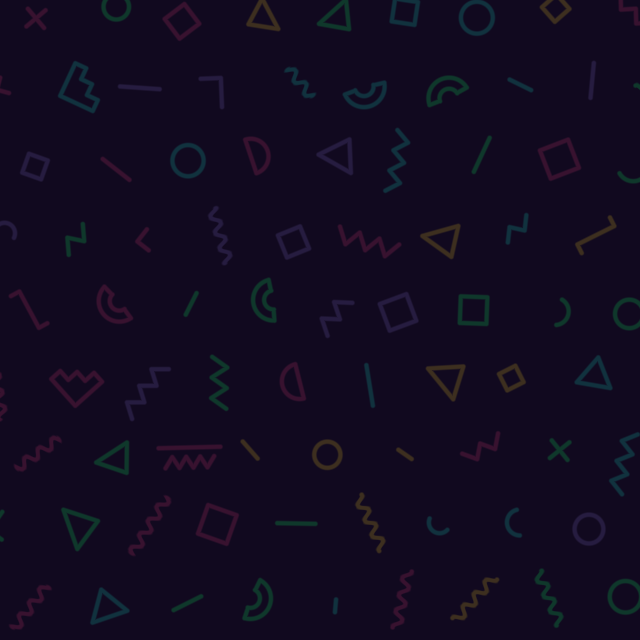
Reproduce this pattern procedurally as a three.js fragment shader.

```glsl
// Dim outlined confetti (rings, waves, zigzags, dashes, stairs) on dark violet.
// A staggered, jittered grid places one randomly turned shape per cell; each
// shape is a distance to a thin line, drawn as a soft round-capped stroke.
#define CELLS 8.7     // cells across the canvas
#define STROKE 0.030  // half line width, in cells
#define SOFT 0.015    // edge softness, in cells
#define JITTER 0.22   // full range of the random shift, in cells
#define BACKGROUND vec3(0.067, 0.036, 0.122)
#define TEAL vec3(0.065, 0.195, 0.245)
#define PINK vec3(0.220, 0.070, 0.185)
#define PURPLE vec3(0.150, 0.110, 0.250)
#define YELLOW vec3(0.240, 0.185, 0.120)
#define GREEN vec3(0.060, 0.220, 0.170)
#define PI 3.14159265

varying vec2 vUv;

float hash(vec2 cell, float salt) {
  vec3 q = fract(vec3(cell, salt) * vec3(0.1031, 0.1137, 0.0973) + 0.37);
  q += dot(q, q.yzx + 33.33);
  return fract((q.x + q.y) * q.z);
}

float segment(vec2 p, vec2 a, vec2 b) {
  vec2 ab = b - a;
  return length(p - a - ab * clamp(dot(p - a, ab) / dot(ab, ab), 0.0, 1.0));
}

// Arc around +y, open to halfAngle on each side; PI gives a ring.
float arc(vec2 p, float radius, float halfAngle) {
  float a = clamp(atan(p.x, p.y + 1e-5), -halfAngle, halfAngle);
  return length(p - radius * vec2(sin(a), cos(a)));
}

float square(vec2 p, float halfSide) {
  vec2 q = abs(p) - halfSide;
  return abs(length(max(q, 0.0)) + min(max(q.x, q.y), 0.0));
}

float triangle(vec2 p, float width, float top, float lean) {
  vec2 a = vec2(-width, -0.18), b = vec2(width, -0.18), c = vec2(lean, top);
  return min(segment(p, a, b), min(segment(p, b, c), segment(p, c, a)));
}

float wave(vec2 p, float halfLength) {
  float x = clamp(p.x, -halfLength, halfLength);
  float slope = 1.5 * cos(x * 28.0);
  float dy = (p.y - 0.054 * sin(x * 28.0)) / sqrt(1.0 + slope * slope);
  return length(vec2(p.x - x, dy));
}

// Open zigzag of count strokes along x, starting at the low side.
float zigzag(vec2 p, float count, float stepX, float height) {
  float d = 9.0;
  vec2 a = vec2(-0.5 * count * stepX, -height);
  for (int i = 0; i < 8; i++) {
    if (float(i) >= count) break;
    vec2 b = vec2(a.x + stepX, -a.y);
    d = min(d, segment(p, a, b));
    a = b;
  }
  return d;
}

// Distance to the line work of one shape; kind 0..29, size 0..1.
float shape(vec2 p, float kind, float size, float vary) {
  vec2 m = vec2(abs(p.x), p.y);
  if (kind < 3.0) return arc(p, mix(0.17, 0.225, size), PI);
  if (kind < 5.0) return square(p, mix(0.12, 0.21, size));
  if (kind < 8.0) return triangle(p, mix(0.19, 0.25, size), mix(0.18, 0.30, vary), (size - 0.5) * 0.3);
  if (kind < 12.0) return wave(p, vary < 0.25 ? 0.24 : mix(0.34, 0.45, size));
  if (kind < 16.0) return segment(m, vec2(0.0), vec2(mix(0.08, 0.30, size), 0.0));
  if (kind < 19.0) {  // angle
    vec2 corner = vec2(-0.10);
    float arm = mix(0.15, 0.28, size);
    return min(segment(p, corner, corner + vec2(arm, 0.0)),
               segment(p, corner, corner + vec2(0.0, arm * (1.0 + 0.8 * vary))));
  }
  if (kind < 20.0) {  // bar with bent ends, both to one side or opposed
    vec2 q = vary < 0.5 ? m : p * (p.x < 0.0 ? -1.0 : 1.0);
    return min(segment(q, vec2(0.0), vec2(0.28, 0.0)), segment(q, vec2(0.28, 0.0), vec2(0.28, 0.13)));
  }
  if (kind < 22.0) return zigzag(p, 3.0 + floor(vary * 4.0), 0.14, mix(0.07, 0.11, size));
  if (kind < 24.0) return arc(p, mix(0.14, 0.22, size), mix(1.2, 1.9, vary));
  if (kind < 26.0) {  // arch
    vec2 q = m + vec2(0.0, 0.12);
    float d = min(arc(q, 0.28, 1.45), arc(q, 0.13, 1.45));
    return min(d, segment(q, vec2(0.13, 0.02), vec2(0.28, 0.03)));
  }
  if (kind < 27.0) {  // stairs closed by a right angle
    vec2 q = p - vec2(0.0, 0.14);
    return min(zigzag(q, 6.0, 0.115, 0.0575), segment(abs(q) * vec2(1.0, sign(q.y)), vec2(0.345, -0.0575), vec2(0.0, -0.4025)));
  }
  if (kind < 28.0)  // saw beside a straight line
    return min(zigzag(p - vec2(0.0, 0.08), 7.0, 0.095, 0.075), segment(m, vec2(0.0, -0.12), vec2(0.42, -0.12)));
  if (kind < 29.0) {  // cross
    vec2 q = abs(p);
    return segment(vec2(max(q.x, q.y), min(q.x, q.y)), vec2(0.0), vec2(0.17, 0.0));
  }
  if (vary < 0.5) return min(arc(p, 0.24, PI * 0.5), segment(m, vec2(0.0), vec2(0.24, 0.0)));
  return min(square(p - 0.12, 0.12), square(p + 0.12, 0.12));
}

vec3 ink(float pick) {
  if (pick < 0.20) return TEAL;
  if (pick < 0.42) return PINK;
  if (pick < 0.63) return PURPLE;
  return pick < 0.81 ? YELLOW : GREEN;
}

void main() {
  vec2 p = vUv * CELLS;
  vec3 color = BACKGROUND;
  for (int j = -1; j <= 1; j++) {
    for (int i = -1; i <= 1; i++) {
      // Odd rows are shifted by half a cell.
      float row = floor(p.y) + float(j);
      float stagger = 0.5 * mod(row, 2.0);
      vec2 cell = vec2(floor(p.x - stagger) + float(i), row);
      vec2 jitter = (vec2(hash(cell, 1.0), hash(cell, 2.0)) - 0.5) * JITTER;
      vec2 q = p - cell - vec2(stagger, 0.0) - 0.5 - jitter;
      float turn = hash(cell, 3.0) * 2.0 * PI;
      float c = cos(turn), s = sin(turn);
      q = vec2(c * q.x + s * q.y, c * q.y - s * q.x);
      float d = shape(q, floor(hash(cell, 4.0) * 30.0), hash(cell, 5.0), hash(cell, 6.0));
      float cover = 1.0 - smoothstep(STROKE - SOFT, STROKE + SOFT, d);
      color = mix(color, ink(hash(cell, 7.0)), cover);
    }
  }
  gl_FragColor = vec4(color, 1.0);
}
```
